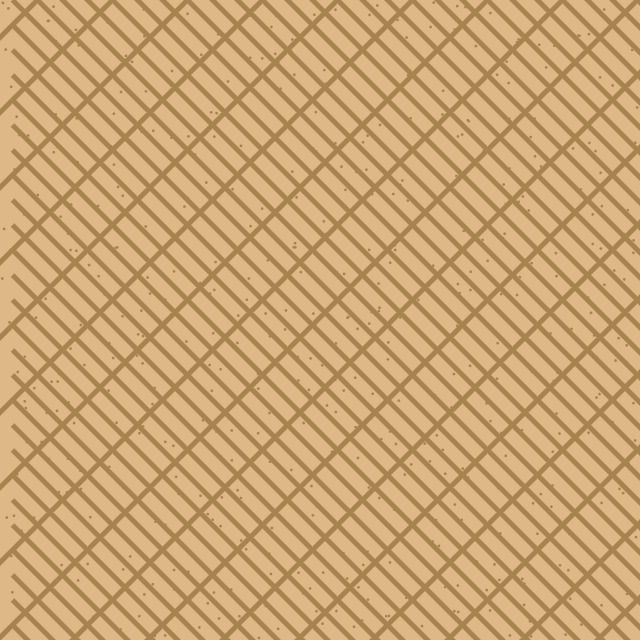
A WebGL 1 fragment shader for this pattern:

```glsl
precision highp float;

uniform vec2 u_resolution;

const vec3 STRAW = vec3(0.871, 0.722, 0.529);
const vec3 BROWN = vec3(0.655, 0.512, 0.31);

const float RAIL_GAP = 0.1171875;       // rail spacing along a canvas edge
const float RIB_GAP = RAIL_GAP / 3.0;   // rib spacing along a canvas edge
const float HALF_WIDTH = 0.0039;
const float DIAGONAL = 0.70710678;      // edge distance to perpendicular distance

const float SPECK_CELLS = 20.0;
const float SPECK_RADIUS = 0.0021;
const float SPECK_CHANCE = 0.5;

vec3 hash3(vec2 cell, float seed) {
    vec3 k = vec3(dot(cell, vec2(127.1, 311.7)),
                  dot(cell, vec2(269.5, 183.3)),
                  dot(cell, vec2(419.2, 371.9)));
    return fract(sin(k + seed * 17.3) * 43758.5453);
}

// Coverage of a shape from its signed distance
float fill(float dist, float pixel) {
    return clamp(0.5 - dist / pixel, 0.0, 1.0);
}

// Signed distance to evenly spaced diagonal stripes
float stripes(float across, float gap, float halfWidth) {
    return abs(mod(across, gap) - 0.5 * gap) * DIAGONAL - halfWidth;
}

// Stripes cut square where their centre line reaches startX
float ribs(vec2 p, float gap, float halfWidth, float startX) {
    float across = p.x - p.y;
    float centre = (floor(across / gap) + 0.5) * gap;
    float cut = (2.0 * startX - centre - p.x - p.y) * DIAGONAL;
    return max(stripes(across, gap, halfWidth), cut);
}

// One scattered dot at most in each cell
float specks(vec2 p, float cells, float radius, float seed) {
    vec2 grid = p * cells;
    vec3 rnd = hash3(floor(grid), seed);
    vec2 centre = mix(vec2(0.06), vec2(0.94), rnd.xy);
    float dist = length(fract(grid) - centre) / cells - radius;
    return rnd.z < SPECK_CHANCE ? dist : 1.0;
}

void main() {
    float pixel = 1.0 / min(u_resolution.x, u_resolution.y);
    vec2 p = gl_FragCoord.xy / u_resolution;
    p.y = 1.0 - p.y;

    // Lattice of long rails and closer ribs
    float rail = stripes(p.x + p.y, RAIL_GAP, HALF_WIDTH);
    float rib = ribs(p, RIB_GAP, HALF_WIDTH, 0.5 * RIB_GAP);
    float ink = fill(min(rail, rib), pixel);

    // Overlapping layers of specks
    for (int i = 0; i < 3; i++) {
        float seed = float(i) + 1.0;
        float dist = specks(p, SPECK_CELLS, SPECK_RADIUS, seed);
        ink = max(ink, fill(dist, pixel));
    }

    gl_FragColor = vec4(mix(STRAW, BROWN, ink), 1.0);
}
```
